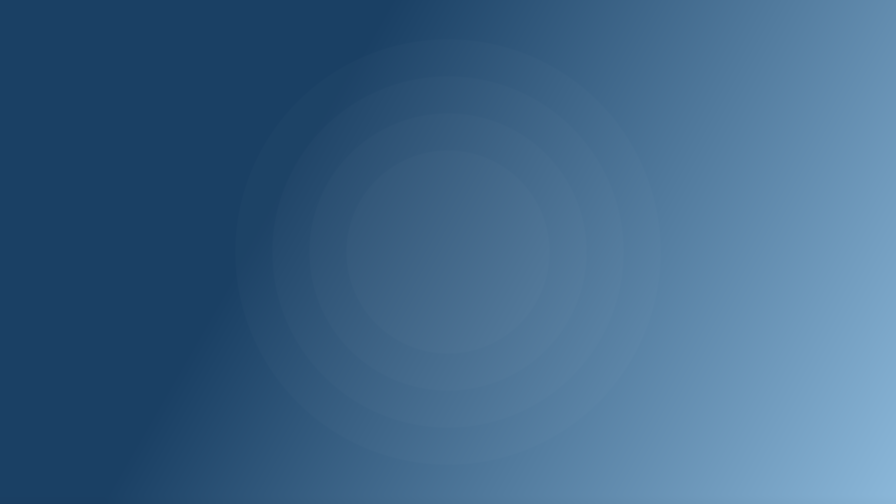
This background is drawn by a Shadertoy shader. Its source:

```glsl
// A calm blue slanted gradient, flat and dark on the left, light at the lower right,
// with four faint concentric discs stacked on the centre. Built from one linear
// ramp and a loop of circle distance functions.

#define DEEP_BLUE vec3(0.102, 0.250, 0.392)
#define SKY_BLUE vec3(0.546, 0.720, 0.852)
#define SLOPE_ANGLE 0.5236
#define RAMP_START 0.33
#define DISC_COUNT 4
#define DISC_RADIUS 0.2015
#define DISC_STEP 0.0735
#define DISC_ALPHA 0.015
#define FLOOR_SHADE 0.02

// Number of discs covering a point, with smoothed rims.
float discCoverage(vec2 p, float pixel) {
    float cover = 0.0;
    for (int i = 0; i < DISC_COUNT; i++) {
        float rim = length(p) - (DISC_RADIUS + float(i) * DISC_STEP);
        cover += 1.0 - smoothstep(-pixel, pixel, rim);
    }
    return cover;
}

void mainImage(out vec4 fragColor, in vec2 fragCoord) {
    // Centred coordinates, one unit per canvas height
    float pixel = 1.0 / iResolution.y;
    vec2 p = (fragCoord - 0.5 * iResolution.xy) * pixel;
    float aspect = iResolution.x * pixel;

    // Corner-to-corner ramp along the slope
    vec2 slope = vec2(cos(SLOPE_ANGLE), -sin(SLOPE_ANGLE));
    float span = dot(vec2(aspect, 1.0), abs(slope));
    float t = 0.5 + dot(p, slope) / span;
    float ramp = clamp((t - RAMP_START) / (1.0 - RAMP_START), 0.0, 1.0);
    vec3 color = mix(DEEP_BLUE, SKY_BLUE, ramp);

    // Translucent white discs, stacked
    float cover = discCoverage(p, pixel);
    color = mix(vec3(1.0), color, pow(1.0 - DISC_ALPHA, cover));

    // Thin soft shade along the bottom edge
    color *= 1.0 - FLOOR_SHADE * (1.0 - smoothstep(0.0, 0.02, p.y + 0.5));

    fragColor = vec4(color, 1.0);
}
```
